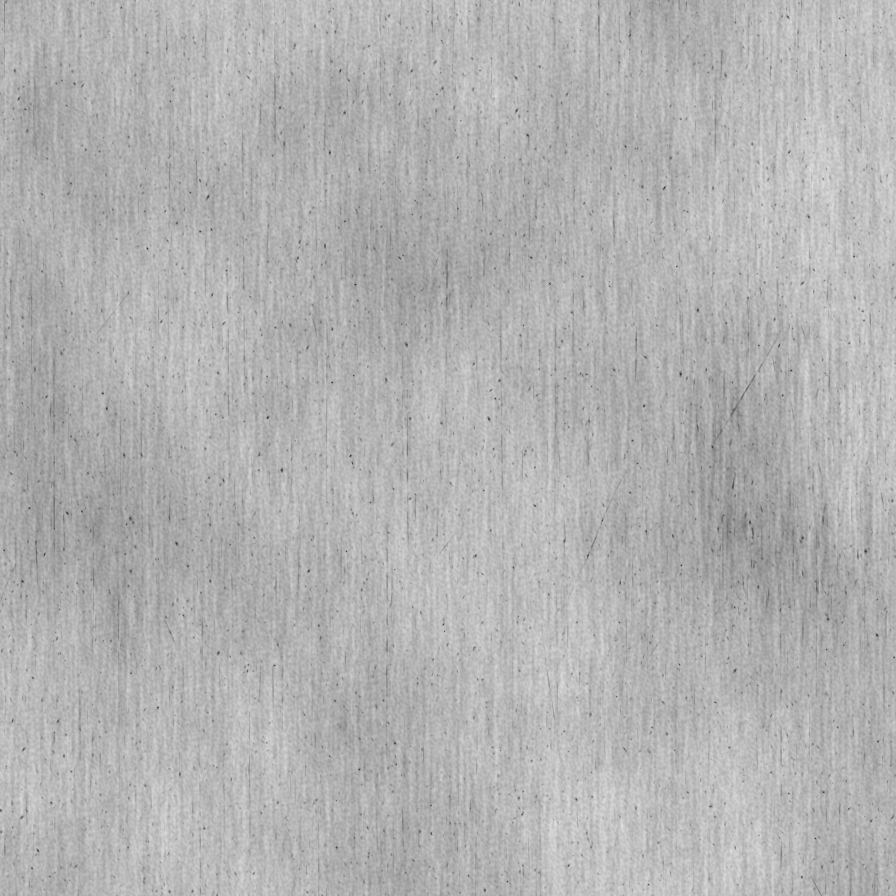
Write a WebGL 2 fragment shader that draws this texture.

```glsl
#version 300 es
precision highp float;

// Worn brushed metal: a pale grey sheet with vertical grain, soft clouds
// and a darker rubbed band. Gradient noise makes the clouds and the grain;
// specks, hairs and scratches are short segments scattered over jittered cells.

uniform vec2 u_resolution;
out vec4 outColor;

const float BASE_TONE = 0.716;
const float CLOUD_CONTRAST = 0.125;
const float MOTTLE_CONTRAST = 0.06;
const float STREAK_CONTRAST = 0.052;
const float GRAIN_CONTRAST = 0.085;
const float WEAR_DARKENING = 0.075;
const float SPECK_DEPTH = 0.5;
const float PIT_DEPTH = 0.28;
const float HAIR_DEPTH = 0.2;
const float LINE_DEPTH = 0.24;
const float SCUFF_DEPTH = 0.36;
const float SCRATCH_DEPTH = 0.26;
const vec2 BAND_CENTER = vec2(0.84, 0.53);
const vec2 BAND_SIZE = vec2(0.13, 0.24);

// Integer hash: three random values in 0..1 for a cell and a seed.
vec3 hash3(vec2 cell, int seed) {
    uvec3 v = uvec3(ivec3(ivec2(cell), seed)) * 1664525u + 1013904223u;
    v.x += v.y * v.z;
    v.y += v.z * v.x;
    v.z += v.x * v.y;
    v ^= v >> 16u;
    v.x += v.y * v.z;
    v.y += v.z * v.x;
    v.z += v.x * v.y;
    return vec3(v >> 8u) / 16777216.0;
}

float cornerSlope(vec2 cell, vec2 offset, int seed) {
    float angle = 6.28319 * hash3(cell, seed).x;
    return dot(vec2(cos(angle), sin(angle)), offset);
}

// Gradient noise, roughly -0.7..0.7.
float gradientNoise(vec2 p, int seed) {
    vec2 i = floor(p), f = p - i;
    vec2 s = f * f * f * (f * (f * 6.0 - 15.0) + 10.0);
    vec2 e = vec2(1.0, 0.0);
    float low = mix(cornerSlope(i, f, seed), cornerSlope(i + e, f - e, seed), s.x);
    float high = mix(cornerSlope(i + e.yx, f - e.yx, seed),
                     cornerSlope(i + 1.0, f - 1.0, seed), s.x);
    return mix(low, high, s.y);
}

// Darkness of tapered segments, one per cell at most, leaning around vertical.
float scatterMarks(vec2 uv, vec2 grid, float halfLength, float halfWidth,
                   float spread, float chance, int seed) {
    float pixel = 1.0 / u_resolution.y;
    vec2 home = floor(uv * grid);
    float dark = 0.0;
    for (int y = -1; y <= 1; y++) {
        for (int x = -1; x <= 1; x++) {
            vec2 cell = home + vec2(x, y);
            vec3 place = hash3(cell, seed);
            if (place.z > chance) continue;
            vec3 style = hash3(cell, seed + 57);
            float angle = (style.x - 0.5) * spread;
            vec2 along = vec2(sin(angle), cos(angle));
            vec2 d = uv - (cell + place.xy) / grid;
            float reach = halfLength * mix(0.2, 1.0, style.y * style.y);
            float t = dot(d, along);
            float dist = length(d - along * clamp(t, -reach, reach));
            float width = halfWidth * mix(0.6, 1.3, style.z);
            float cover = clamp((width - dist) / pixel + 0.5, 0.0, 1.0);
            float taper = 1.0 - 0.7 * min(abs(t) / reach, 1.0);
            float strength = mix(0.2, 1.0, fract(style.z * 7.0 + style.y));
            dark = max(dark, cover * taper * strength);
        }
    }
    return dark;
}

// Vertical brushing in three octaves.
float brushing(vec2 uv) {
    return gradientNoise(uv * vec2(263.0, 23.0), 11) * 1.3
         + gradientNoise(uv * vec2(149.0, 8.3), 12)
         + gradientNoise(uv * vec2(57.0, 3.1), 13) * 0.7;
}

void main() {
    vec2 uv = gl_FragCoord.xy / u_resolution.y;

    // Clouds and rubbed areas
    float cloud = gradientNoise(uv * vec2(3.3, 2.9) + 0.37, 1);
    float mottle = gradientNoise(uv * vec2(10.0, 8.0), 2);
    float patches = gradientNoise(uv * vec2(6.3, 4.7) + 0.61, 3);
    vec2 bandOffset = (uv - BAND_CENTER) / BAND_SIZE;
    float band = exp(-dot(bandOffset, bandOffset));
    float wear = smoothstep(0.15, 0.85, band * 0.75 + patches * 0.8 + mottle * 0.4);

    // Grain, rotated off the axes so that its lattice stays hidden
    float streaks = brushing(uv) * (1.0 + 0.6 * wear);
    vec2 turned = vec2(uv.x + 0.31 * uv.y, uv.y - 0.23 * uv.x);
    float grain = gradientNoise(turned * vec2(311.0, 237.0), 21)
                + 0.6 * gradientNoise(uv * vec2(187.0, 71.0), 23);
    float breakup = smoothstep(-0.25, 0.3, gradientNoise(turned * vec2(110.0, 70.0), 22));

    float tone = BASE_TONE + CLOUD_CONTRAST * cloud + MOTTLE_CONTRAST * mottle
               + STREAK_CONTRAST * streaks + GRAIN_CONTRAST * grain
               - WEAR_DARKENING * wear;

    // Marks
    vec2 bent = uv + vec2(0.004 * gradientNoise(uv * 13.0, 24), 0.0);
    float specks = scatterMarks(uv, vec2(47.0, 43.0), 0.0024, 0.001, 1.6, 0.4, 31);
    float pits = scatterMarks(uv, vec2(103.0, 91.0), 0.0025, 0.0008, 1.2, 0.45, 35);
    float hairs = scatterMarks(uv, vec2(83.0, 21.0), 0.035, 0.0006, 0.08, 0.6, 36);
    float lines = scatterMarks(uv, vec2(37.0, 4.0), 0.2, 0.0007, 0.025, 0.55, 32);
    float scuffs = scatterMarks(bent, vec2(61.0, 43.0), 0.013, 0.0009, 0.7, 0.6, 33);
    float scratches = scatterMarks(bent, vec2(6.0, 6.0), 0.08, 0.0007, 1.5, 0.5, 34);
    tone -= SPECK_DEPTH * specks + PIT_DEPTH * pits;
    tone -= HAIR_DEPTH * hairs * mix(0.15, 1.0, breakup);
    tone -= LINE_DEPTH * lines * mix(0.15, 1.0, breakup);
    tone -= SCUFF_DEPTH * scuffs * breakup * mix(0.15, 1.0, wear);
    tone -= SCRATCH_DEPTH * scratches * mix(0.3, 1.0, breakup);

    outColor = vec4(vec3(clamp(tone, 0.0, 1.0)), 1.0);
}
```
